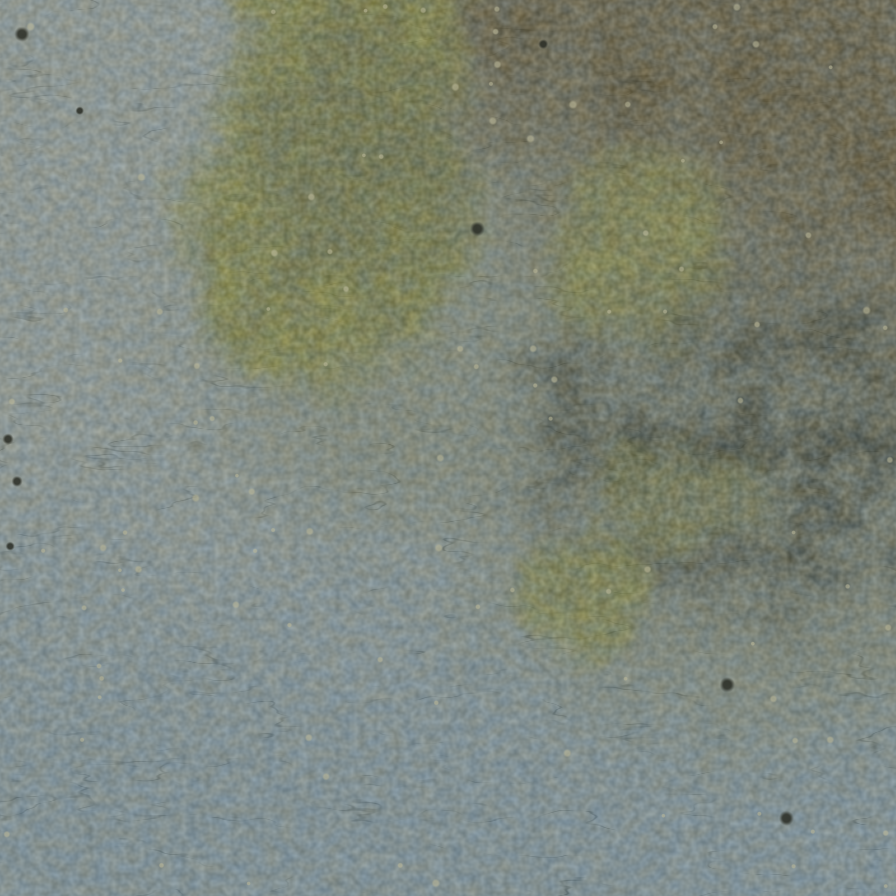
This texture is drawn by a WebGL 2 fragment shader. Its source:

```glsl
#version 300 es
precision highp float;

uniform vec2 u_resolution;
out vec4 fragColor;

// Surface colours
const vec3 STONE_PALE = vec3(0.555, 0.590, 0.575);
const vec3 STONE_BLUE = vec3(0.510, 0.567, 0.580);
const vec3 STONE_DAMP = vec3(0.505, 0.535, 0.490);
const vec3 SOIL_BROWN = vec3(0.420, 0.405, 0.325);
const vec3 MOSS_OLIVE = vec3(0.455, 0.475, 0.345);
const vec3 MOSS_YELLOW = vec3(0.535, 0.550, 0.345);
const vec3 MOULD_DARK = vec3(0.345, 0.365, 0.325);
const vec3 CHIP_PALE = vec3(0.730, 0.720, 0.600);
const vec3 PIT_DARK = vec3(0.160, 0.170, 0.140);

// Feature scales and strengths
const float WARP_SCALE = 7.0;
const float WARP_AMOUNT = 0.055;
const float CLUMP_SCALE = 15.0;
const float GRAIN_SCALE = 105.0;
const float GRAIN_STRENGTH = 0.085;
const float TINT_STRENGTH = 0.035;
const float CRACK_STRENGTH = 0.07;
const float TAU = 6.28318;

vec2 hash2(vec2 p) {
    vec3 q = fract(p.xyx * vec3(0.1031, 0.1030, 0.0973));
    q += dot(q, q.yzx + 33.33);
    return fract((q.xx + q.yz) * q.zy);
}

float cornerSlope(vec2 cell, vec2 offset) {
    float angle = TAU * hash2(cell).x;
    return dot(vec2(cos(angle), sin(angle)), offset);
}

float gradientNoise(vec2 p) {
    vec2 i = floor(p), f = fract(p);
    vec2 u = f * f * f * (f * (f * 6.0 - 15.0) + 10.0);
    vec2 e = vec2(1.0, 0.0);
    float low = mix(cornerSlope(i, f), cornerSlope(i + e, f - e), u.x);
    float high = mix(cornerSlope(i + e.yx, f - e.yx), cornerSlope(i + 1.0, f - 1.0), u.x);
    return 1.4 * mix(low, high, u.y);
}

float fbm(vec2 p) {
    float sum = 0.0, amplitude = 0.6;
    for (int octave = 0; octave < 4; octave++) {
        sum += amplitude * gradientNoise(p);
        p = mat2(1.6, 1.2, -1.2, 1.6) * p + 7.3;
        amplitude *= 0.55;
    }
    return sum;
}

// Soft ellipse, 1 inside and 0 outside
float blot(vec2 p, vec2 centre, vec2 radii, float softness) {
    return 1.0 - smoothstep(-softness, softness, length((p - centre) / radii) - 1.0);
}

// Sparse round specks, one candidate per grid cell
float specks(vec2 p, float cells, float chance, float radius) {
    vec2 g = p * cells, cell = floor(g);
    vec2 centre = 0.3 + 0.4 * hash2(cell + 41.0);
    vec2 pick = hash2(cell + 97.0);
    float size = radius * mix(0.6, 1.2, pick.y);
    float disc = 1.0 - smoothstep(0.4 * size, size, length(fract(g) - centre));
    return disc * step(pick.x, chance);
}

void main() {
    vec2 p = gl_FragCoord.xy / u_resolution.y;
    vec2 warp = vec2(fbm(p * WARP_SCALE), fbm(p * WARP_SCALE + 19.0));
    vec2 q = p + WARP_AMOUNT * warp;
    float clump = fbm(p * CLUMP_SCALE + 5.0);
    float fleck = fbm(p * CLUMP_SCALE * 2.5 + 31.0);

    // Stone, cooler toward the bottom and damp around the growth
    vec3 colour = mix(STONE_BLUE, STONE_PALE, smoothstep(0.05, 0.65, p.y + 0.1 * warp.x));
    float damp = max(blot(q, vec2(0.60, 0.66), vec2(0.37, 0.28), 0.4),
                     blot(q, vec2(0.88, 0.42), vec2(0.36, 0.25), 0.4));
    colour = mix(colour, STONE_DAMP, 0.85 * damp);

    // Brown soil deepening toward the upper right
    float soil = smoothstep(0.0, 0.38, q.y - 0.62 + 0.5 * (q.x - 0.6));
    soil *= smoothstep(0.24, 0.38, q.x);
    colour = mix(colour, SOIL_BROWN, soil * clamp(0.88 + 0.35 * clump, 0.0, 1.0));

    // Broken dark mould
    float mould = max(blot(q, vec2(0.84, 0.50), vec2(0.23, 0.18), 0.55),
                      0.75 * blot(q, vec2(0.67, 0.53), vec2(0.09, 0.13), 0.5));
    float mouldCover = smoothstep(-0.4, 0.55, clump + 0.5 * fleck);
    colour = mix(colour, MOULD_DARK, mould * mix(0.3, 0.95, mouldCover));

    // Moss cushions, yellower along their rims
    float cushion = max(blot(q, vec2(0.36, 0.75), vec2(0.165, 0.18), 0.2),
                        blot(q, vec2(0.39, 0.96), vec2(0.13, 0.20), 0.25));
    float tufts = max(blot(q, vec2(0.71, 0.73), vec2(0.08, 0.09), 0.45),
                      blot(q, vec2(0.65, 0.34), vec2(0.055, 0.075), 0.4));
    tufts = max(tufts, 0.65 * blot(q, vec2(0.76, 0.43), vec2(0.10, 0.055), 0.5));
    float moss = max(cushion, 0.8 * tufts);
    float core = blot(q, vec2(0.40, 0.82), vec2(0.13, 0.15), 0.5);
    float yellow = clamp(0.7 - 0.6 * core + 0.6 * clump + 0.25 * fleck, 0.0, 1.0);
    float mossCover = clamp(0.86 + 0.35 * fleck, 0.0, 1.0);
    colour = mix(colour, mix(MOSS_OLIVE, MOSS_YELLOW, yellow), moss * mossCover);

    // Fine mineral grain with slight colour variation
    float grain = 0.6 * gradientNoise(p * GRAIN_SCALE) + 0.5 * gradientNoise(p * GRAIN_SCALE * 1.83 + 11.0);
    float tint = gradientNoise(p * GRAIN_SCALE * vec2(0.55, 0.75) + 53.0);
    float growth = max(moss, max(soil, mould));
    colour += GRAIN_STRENGTH * mix(1.0, 1.25, growth) * grain + 0.02 * fleck;
    colour += TINT_STRENGTH * tint * vec3(0.8, 0.1, -1.0);

    // Faint, mostly level hairline cracks
    float crackField = abs(fbm(p * vec2(5.0, 22.0) + 71.0));
    float crack = (1.0 - smoothstep(0.0, 0.04, crackField)) * smoothstep(0.0, 0.5, clump + 0.1);
    colour -= CRACK_STRENGTH * crack * (1.0 - 0.6 * growth);

    // Pale chips and dark pits
    colour = mix(colour, CHIP_PALE, 0.6 * specks(p, 48.0, 0.045, 0.22));
    colour = mix(colour, PIT_DARK, 0.85 * specks(p + 0.37, 14.0, 0.035, 0.12));

    fragColor = vec4(clamp(colour, 0.0, 1.0), 1.0);
}
```
